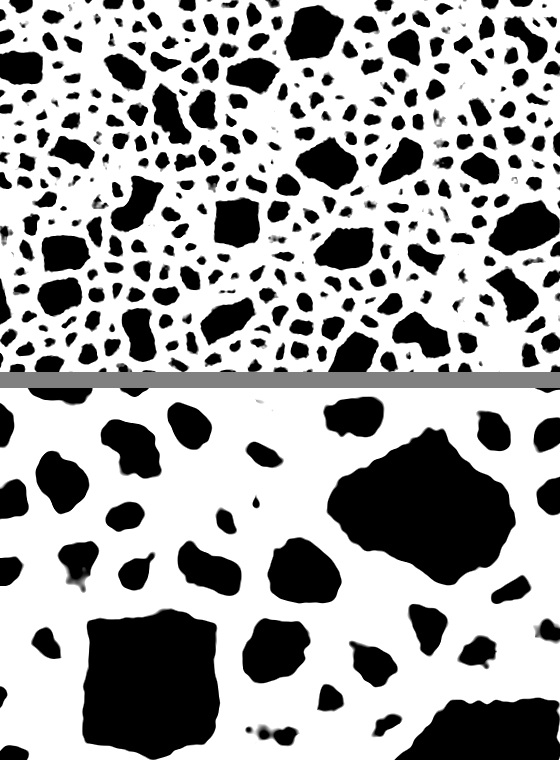
Top, the full canvas; bottom, a detail of the centre.
Reproduce this pattern procedurally as a Shadertoy shader.

```glsl
#define SMALL_CELL 0.062
#define LARGE_CELL 0.25
#define WALL 0.0235
#define CLEARANCE 0.022
#define ROUNDING 150.0
#define WARP 0.012
#define ROUGHNESS 0.007
#define RAGGED 0.03

const vec3 PAPER = vec3(1.0);
const vec3 INK = vec3(0.0);

struct Grain { vec2 center; vec2 axis; float radius; };

vec3 hash3(vec2 p) {
    vec3 q = fract(p.xyx * vec3(0.1031, 0.1030, 0.0973));
    q += dot(q, q.yxz + 33.33);
    return fract((q.xxy + q.yzz) * q.zyx);
}

float noise(vec2 p) {
    vec2 i = floor(p), f = fract(p);
    f = f * f * (3.0 - 2.0 * f);
    float low = mix(hash3(i).x, hash3(i + vec2(1, 0)).x, f.x);
    float high = mix(hash3(i + vec2(0, 1)).x, hash3(i + vec2(1, 1)).x, f.x);
    return mix(low, high, f.y);
}

// One capsule per grid cell, with random place, direction and size
Grain makeGrain(vec2 cell, float spacing, float jitter,
                vec2 radiusRange, vec2 lengthRange) {
    vec3 place = hash3(cell + 71.0);
    vec3 shape = hash3(cell + 219.0);
    float angle = 3.14159 * place.z;
    Grain g;
    g.center = (cell + 0.5 + jitter * (place.xy - 0.5)) * spacing;
    g.axis = vec2(cos(angle), sin(angle))
           * mix(lengthRange.x, lengthRange.y, shape.y);
    g.radius = mix(radiusRange.x, radiusRange.y, shape.x);
    return g;
}

float grainDistance(vec2 p, Grain g) {
    vec2 v = p - g.center;
    float t = clamp(dot(v, g.axis) / dot(g.axis, g.axis), -1.0, 1.0);
    return length(v - t * g.axis) - g.radius;
}

// Keeps the nearest distance and a soft sum of all the others
void addDistance(float d, inout float nearest, inout float others) {
    others += exp(-ROUNDING * max(d, nearest));
    nearest = min(nearest, d);
}

// Positive inside a grain, negative in the walls between grains
float grainField(vec2 p) {
    float nearest = 1.0, others = 0.0;

    // Large grains
    Grain large[9];
    vec2 home = floor(p / LARGE_CELL);
    for (int i = 0; i < 9; i++) {
        vec2 cell = home + vec2(i % 3 - 1, i / 3 - 1);
        large[i] = makeGrain(cell, LARGE_CELL, 0.75,
                             vec2(0.020, 0.054), vec2(0.004, 0.045));
        addDistance(grainDistance(p, large[i]), nearest, others);
    }

    // Small grains fill the room left between the large ones
    home = floor(p / SMALL_CELL);
    for (int y = -2; y <= 2; y++)
    for (int x = -2; x <= 2; x++) {
        Grain g = makeGrain(home + vec2(x, y), SMALL_CELL, 0.85,
                            vec2(0.0, 0.014), vec2(0.001, 0.014));
        float room = 1.0;
        for (int i = 0; i < 9; i++)
            room = min(room, grainDistance(g.center, large[i]));
        if (room > CLEARANCE)
            addDistance(grainDistance(p, g), nearest, others);
    }
    return -log(others) / ROUNDING - nearest - WALL;
}

void mainImage(out vec4 fragColor, in vec2 fragCoord) {
    vec2 p = fragCoord / iResolution.y + 3.0;

    // Bend the outlines
    vec2 bend = vec2(noise(p * 24.0), noise(p * 24.0 + 57.0)) - 0.5;
    float field = grainField(p + WARP * bend);

    // Fine jagged edges, torn more strongly in a few patches
    float torn = smoothstep(0.62, 0.9, noise(p * 2.6 + 13.0));
    field += ROUGHNESS * (noise(p * 130.0) - 0.5);
    field += mix(ROUGHNESS, RAGGED, torn) * (noise(p * 48.0) - 0.5);

    float softness = 1.2 / iResolution.y;
    float ink = clamp(0.5 + 0.5 * field / softness, 0.0, 1.0);
    fragColor = vec4(mix(PAPER, INK, ink), 1.0);
}
```
